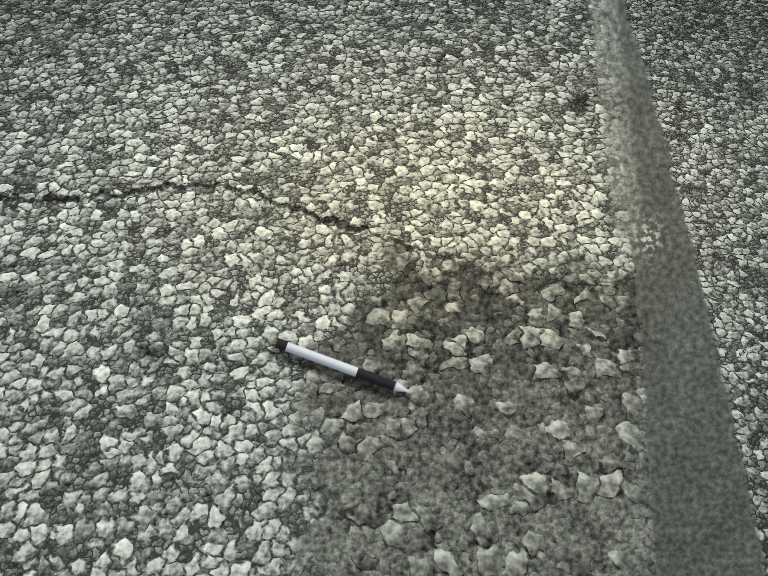
Reproduce this texture procedurally as a Shadertoy shader.

```glsl
#define ROAD_FREQ 62.0
#define LANE_FREQ 90.0
#define RUBBLE_FREQ 44.0
#define HORIZON 2.0
#define GLOW_POS vec2(0.75, 0.65)
#define PEN_CAP vec2(0.480, 0.405)
#define PEN_TIP vec2(0.711, 0.320)
#define PEN_RADIUS 0.0085
#define COOL vec3(0.98, 1.02, 0.97)
#define WARM vec3(1.03, 1.02, 0.89)

vec2 hash2(vec2 p) {
    vec3 a = fract(p.xyx * vec3(0.1031, 0.1030, 0.0973));
    a += dot(a, a.yzx + 33.33);
    return fract((a.xx + a.yz) * a.zy);
}

float gradientAt(vec2 cell, vec2 f) {
    float angle = 6.2832 * hash2(cell).x;
    return dot(vec2(cos(angle), sin(angle)), f);
}

float noise(vec2 p) {
    vec2 i = floor(p), f = fract(p);
    vec2 u = f * f * f * (f * (f * 6.0 - 15.0) + 10.0);
    vec2 e = vec2(0, 1);
    return mix(mix(gradientAt(i, f), gradientAt(i + e.yx, f - e.yx), u.x),
               mix(gradientAt(i + e, f - e), gradientAt(i + 1.0, f - 1.0), u.x), u.y);
}

float fbm(vec2 p) {
    float sum = 0.0, amp = 1.0;
    for (int i = 0; i < 4; i++) {
        sum += amp * noise(p);
        p = p * 2.03 + 17.0;
        amp *= 0.5;
    }
    return sum;
}

// Cellular gravel: x = distance to the gap, y = stone id, zw = offset from centre
vec4 gravel(vec2 q) {
    q += 0.3 * vec2(noise(q * 1.9), noise(q * 1.9 + 40.0));
    vec2 cell = floor(q), nearest = vec2(0);
    float d1 = 9.0, d2 = 9.0, id = 0.0;
    for (int j = -1; j <= 1; j++)
    for (int i = -1; i <= 1; i++) {
        vec2 c = cell + vec2(i, j);
        vec2 r = q - c - hash2(c);
        vec2 h = hash2(c + 71.0);
        float a = 3.1416 * h.x;
        vec2 axis = vec2(cos(a), sin(a));
        float d = length(vec2(dot(r, axis), 1.4 * dot(r, vec2(-axis.y, axis.x))));
        d += 0.25 * fract(h.y * 7.0);
        if (d < d1) { d2 = d1; d1 = d; id = h.y; nearest = r; }
        else d2 = min(d2, d);
    }
    return vec4(d2 - d1, id, nearest);
}

float stoneTone(vec4 g, vec2 q) {
    float facet = dot(g.zw, vec2(-0.45, 0.85));
    return 0.52 + 0.55 * g.y + 0.5 * facet + 0.5 * noise(q * 2.7) + 0.25 * noise(q * 6.1);
}

void mainImage(out vec4 fragColor, in vec2 fragCoord) {
    vec2 p = fragCoord / iResolution.y;
    float px = 1.0 / iResolution.y;
    vec2 ground = vec2(p.x - 0.667, p.y) / (HORIZON - p.y);
    float rough = fbm(p * 14.0), grain = fbm(p * 95.0);

    // Broad light: sun sheen and darker corners
    vec2 g = (p - GLOW_POS) / vec2(0.46, 0.24);
    float glow = exp(-dot(g, g));
    vec2 corner = (p - vec2(0.60, 0.45)) / vec2(0.88, 0.72);
    float light = 0.75 - 0.18 * smoothstep(0.25, 1.5, dot(corner, corner));
    light += 0.22 * glow - 0.10 * smoothstep(0.72, 1.0, p.y);

    // Tar strip edges
    float tarLeft = 1.137 - 0.05 * p.y - 0.037 * p.y * p.y;
    float tarRight = 1.330 - 0.19 * p.y - 0.055 * p.y * p.y;
    float inLane = step(0.5 * (tarLeft + tarRight), p.x);

    // Packed road stones with fines between them, smaller in the far lane
    vec2 q = ground * mix(ROAD_FREQ, LANE_FREQ, inLane);
    vec4 stone = gravel(q);
    vec4 fine = gravel(q * 2.1 + 31.0);
    float fines = mix(0.27, 0.72 * stoneTone(fine, q * 2.1), smoothstep(0.05, 0.4, fine.x) * 0.8);
    float solid = smoothstep(0.03, 0.36, stone.x + 0.12 * grain) * smoothstep(0.08, 0.28, stone.y);
    float tone = mix(fines, stoneTone(stone, q), solid);
    tone *= light * (1.0 + 0.14 * rough) * (1.0 - 0.08 * inLane);

    // Broken hollow with loose rubble on soil
    float hollowLeft = 0.53 + 0.14 * smoothstep(0.32, 0.52, p.y);
    float hollowDist = min(p.x - hollowLeft, 0.552 - 0.03 * (p.x - 0.7) - p.y);
    hollowDist += 0.07 * rough + 0.03 * fbm(p * 6.0 + 4.0);
    hollowDist = min(hollowDist, tarLeft - p.x + 0.02);
    float hollow = smoothstep(-0.04, 0.06, hollowDist + 0.04 * (stone.y - 0.5));
    q = ground * RUBBLE_FREQ + 9.0;
    vec4 rock = gravel(q);
    float soil = 0.30 + 0.15 * rough + 0.20 * grain;
    soil *= 0.85 + 0.25 * smoothstep(0.5, 0.1, p.y);
    float present = smoothstep(0.55, 0.62, rock.y);
    float rockMask = present * smoothstep(0.06, 0.24, rock.x + 0.1 * grain);
    soil *= 1.0 - 0.45 * present * smoothstep(0.15, -0.4, rock.w);
    float rubble = mix(soil, light * (0.78 * stoneTone(rock, q) - 0.12), rockMask);
    vec4 chip = gravel(q * 2.1 + 5.0);
    float chips = step(0.5, chip.y) * smoothstep(0.08, 0.35, chip.x) * (1.0 - rockMask);
    rubble = mix(rubble, 0.46 * stoneTone(chip, q * 2.1), 0.7 * chips);
    tone = mix(tone, rubble, hollow);
    float lip = exp(-pow((hollowDist - 0.02) / 0.022, 2.0));
    tone *= 1.0 - 0.30 * lip * smoothstep(0.3, 0.5, p.y);

    // Crack running into the hollow, and two small pits
    float crackY = 0.655 + 0.024 * smoothstep(0.1, 0.36, p.x) - 0.33 * max(p.x - 0.39, 0.0);
    float crackDist = abs(p.y - crackY + 0.012 * fbm(vec2(p.x * 26.0, 3.0)) + 0.005 * grain);
    float crackWidth = 0.0025 + 0.006 * noise(vec2(p.x * 16.0, 8.0));
    float crack = smoothstep(crackWidth + 0.005, crackWidth - 0.001, crackDist);
    tone *= 1.0 - 0.62 * crack * smoothstep(0.86, 0.72, p.x);
    float pits = exp(-pow(length((p - vec2(0.26, 0.388)) / vec2(0.032, 0.02)), 2.0));
    pits += exp(-pow(length((p - vec2(1.007, 0.82)) / vec2(0.022, 0.012)), 2.0));
    tone *= 1.0 - 0.55 * min(pits, 1.0);

    // Tar strip with a worn pale margin
    float tarDist = min(p.x - tarLeft, tarRight - p.x) + 0.009 * rough + 0.005 * grain;
    float margin = smoothstep(0.034, 0.016, abs(p.x - tarLeft + 0.004)) * smoothstep(0.50, 0.64, p.y);
    float tar = smoothstep(-0.003, 0.007, tarDist);
    tone = mix(tone, 0.285 + 0.06 * p.y + 0.10 * grain + 0.03 * rough, 0.94 * tar);
    tone = mix(tone, 0.48 + 0.25 * grain + 0.1 * rough, 0.65 * margin);
    float fleck = exp(-pow(length((p - vec2(1.127, 0.587)) / vec2(0.022, 0.03)), 2.0));
    tone += 0.35 * fleck * smoothstep(0.0, 0.3, grain);

    // Lifted blacks and a soft shoulder on the highlights
    tone = 0.04 + max(tone + 0.035 * grain, 0.05);
    tone -= 0.45 * max(tone - 0.72, 0.0);
    vec3 color = tone * mix(COOL, WARM, clamp(glow + 0.25 * hollow, 0.0, 1.0));

    // Pen: shadow, cap, barrel, grip and tapered tip
    vec2 span = PEN_TIP - PEN_CAP, axis = normalize(span);
    vec2 rel = p - PEN_CAP;
    float t = dot(rel, axis) / length(span);
    float side = dot(rel, vec2(-axis.y, axis.x));
    float along = (abs(t - 0.5) - 0.5) * length(span);
    float shadow = smoothstep(0.012, 0.0, max(abs(side + 0.014) - 0.006, along));
    color *= 1.0 - 0.5 * shadow;
    float radius = PEN_RADIUS * mix(1.0, 0.25, smoothstep(0.88, 1.0, t));
    float pen = smoothstep(px, -px, max(abs(side) - radius, along));
    float white = smoothstep(0.07, 0.08, t) * (1.0 - smoothstep(0.60, 0.61, t));
    white += smoothstep(0.88, 0.90, t);
    float sheen = smoothstep(-1.0, 0.6, side / PEN_RADIUS);
    vec3 penColor = mix(vec3(0.10, 0.10, 0.11) + 0.10 * sheen,
                        mix(vec3(0.48, 0.51, 0.57), vec3(0.88, 0.90, 0.91), sheen), white);
    color = mix(color, penColor, pen);
    fragColor = vec4(clamp(color, 0.0, 1.0), 1.0);
}
```
